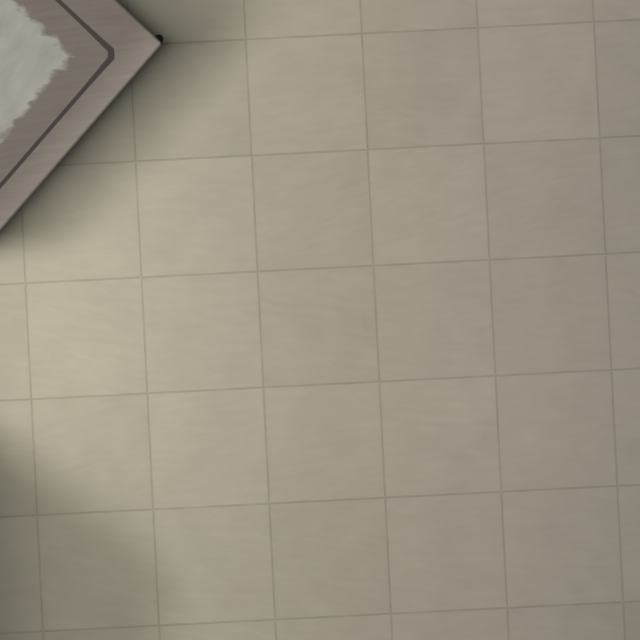
Write a WebGL 1 fragment shader that draws this texture.

```glsl
precision highp float;
// Slightly turned beige floor tiles with soft shadows and the corner of a framed table.

uniform vec2 u_resolution;

vec2 hash2(vec2 p) {
  p = vec2(dot(p, vec2(127.1, 311.7)), dot(p, vec2(269.5, 183.3)));
  return fract(sin(p) * 43758.5);
}

float gradientNoise(vec2 p) {
  vec2 i = floor(p), f = fract(p);
  vec2 w = f * f * f * (f * (f * 6.0 - 15.0) + 10.0);
  float a = dot(hash2(i) * 2.0 - 1.0, f);
  float b = dot(hash2(i + vec2(1.0, 0.0)) * 2.0 - 1.0, f - vec2(1.0, 0.0));
  float c = dot(hash2(i + vec2(0.0, 1.0)) * 2.0 - 1.0, f - vec2(0.0, 1.0));
  float d = dot(hash2(i + 1.0) * 2.0 - 1.0, f - 1.0);
  return mix(mix(a, b, w.x), mix(c, d, w.x), w.y);
}

float fbm(vec2 p) {
  float sum = 0.0, gain = 0.5;
  for (int i = 0; i < 4; i++) {
    sum += gain * gradientNoise(p);
    p = p * 2.03 + 17.3;
    gain *= 0.5;
  }
  return sum;
}

// Tile brightness: tone per tile, cloudy mottling, fine sideways creases, thin joints.
float tileTone(vec2 uv, float px) {
  vec2 d = uv - vec2(0.4115, 0.3945);
  vec2 q = vec2(dot(d, vec2(0.9987, 0.0505)), dot(d, vec2(-0.0505, 0.9987))) / 0.1815;
  vec2 id = floor(q), f = fract(q);
  vec2 rnd = hash2(id + 3.0);
  vec2 p = f + rnd * 40.0;
  float slant = (rnd.y - 0.5) * 0.5;
  vec2 grain = vec2(p.x, p.y + slant * f.x + 0.08 * fbm(p * 3.0));

  float tone = 1.0 + 0.03 * (rnd.x - 0.5);
  tone += 0.06 * fbm(p * 2.5);
  tone += 0.045 * fbm(grain * vec2(4.0, 18.0));
  float crease = 1.0 - smoothstep(0.0, 0.05, abs(gradientNoise(grain * vec2(2.5, 13.0))));
  tone -= 0.012 * crease * smoothstep(-0.1, 0.3, fbm(p * 3.0 + 9.0));

  vec2 e = min(f, 1.0 - f) * 0.1815;
  float joint = 1.0 - smoothstep(0.0006, 0.0012 + px, min(e.x, e.y));
  float halo = exp(-min(e.x, e.y) / 0.003);
  return tone * (1.0 - joint * (0.075 + 0.05 * gradientNoise(uv * 25.0)) - 0.012 * halo);
}

vec3 tableColor(vec2 uv, float a, float b, float px) {
  vec3 wood = mix(vec3(0.46, 0.43, 0.40), vec3(0.54, 0.51, 0.47), smoothstep(-0.06, 0.0, a));
  wood *= 1.0 + 0.12 * fbm(vec2(uv.x * 14.0, (uv.y - uv.x * 0.15) * 110.0));

  // Pale brushed panel with a ragged rim
  float rim = max(a + 0.094, b + 0.112) + 0.025 * fbm(uv * vec2(40.0, 70.0));
  vec3 panel = vec3(0.62, 0.61, 0.57) * (1.0 + 0.16 * fbm(vec2(a * 45.0, b * 18.0)));
  vec3 col = mix(wood, panel, 1.0 - smoothstep(-0.008, 0.006, rim));

  // Dark groove, widest at its blunted corner
  float ga = a + 0.046, gb = b + 0.063;
  float groove = abs(max(max(ga, gb), (ga + gb) * 0.7 + 0.006));
  float width = 0.003 + 0.0025 * exp(-length(vec2(ga, gb)) * 25.0);
  col = mix(col, vec3(0.28, 0.26, 0.25), 1.0 - smoothstep(width - px, width + px, groove));

  // Shaded outer edge
  return col * (1.0 - 0.35 * smoothstep(-0.005, 0.0, max(a, b)));
}

void main() {
  vec2 uv = gl_FragCoord.xy / u_resolution;
  float px = 1.0 / min(u_resolution.x, u_resolution.y);

  // Signed distances to the two outer table edges
  vec2 d = uv - vec2(0.254, 0.932);
  float a = dot(d, vec2(0.756, -0.655));
  float b = dot(d, vec2(0.687, 0.727));

  // Floor lit from the left, cooler and dimmer to the right
  vec3 col = mix(vec3(0.68, 0.655, 0.58), vec3(0.59, 0.56, 0.51), smoothstep(0.05, 1.0, uv.x));
  vec2 g = uv - vec2(0.06, 0.48);
  col += vec3(0.045, 0.042, 0.034) * exp(-dot(g, g) * 14.0);
  col *= 0.95 + 0.05 * smoothstep(0.0, 0.45, uv.y) - 0.05 * smoothstep(0.8, 1.05, uv.x);
  col *= tileTone(uv, px);

  // Shadow thrown by the table
  float shade = (1.0 - smoothstep(0.02, 0.14, a)) * smoothstep(0.575, 0.65, uv.y);
  shade *= 1.0 - smoothstep(0.03, 0.26, b);
  float contact = exp(-max(max(a, b), 0.0) / 0.018) * smoothstep(0.57, 0.64, uv.y);
  col *= 1.0 - 0.27 * shade - 0.42 * contact;

  // Shadow entering at the lower left
  float slope = dot(uv, vec2(0.583, 0.812));
  float side = (1.0 - smoothstep(0.20, 0.31, slope)) * (1.0 - smoothstep(0.19, 0.33, uv.x));
  col *= 1.0 - side * (0.15 + 0.17 * exp(-uv.x * 11.0));

  // Table foot, then the table top
  float foot = length(uv - vec2(0.248, 0.939)) - 0.007;
  col = mix(col, vec3(0.09, 0.08, 0.07), 1.0 - smoothstep(-px, px, foot));
  float top = max(max(a, b), (a + b) * 0.7 + 0.003);
  col = mix(col, tableColor(uv, a, b, px), 1.0 - smoothstep(-px, px, top));

  gl_FragColor = vec4(col, 1.0);
}
```
